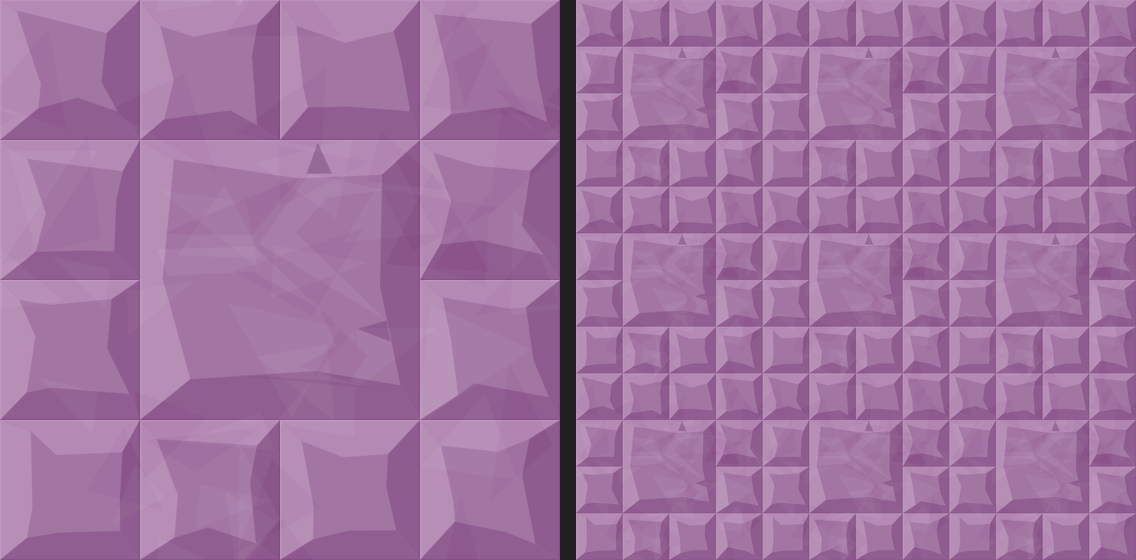
Left, the tile; right, the same tile 3 across and 3 down.
A WebGL 1 fragment shader for this pattern:

```glsl
precision highp float;
// Chiselled purple stone: a 4 by 4 grid of blocks whose middle four merge into one.
// Each block has a jagged raised face inside four lit or shaded bevels;
// translucent shards, wrapped around the canvas, chip the surface.
uniform vec2 u_resolution;

float hash(vec2 p) {
  return fract(sin(dot(p, vec2(12.71, 31.17)) + 2.3) * 4375.85);
}

vec2 hash2(vec2 p) {
  return vec2(hash(p), hash(p + 7.3));
}

// Signed distance to the line a-b, positive on its left
float edge(vec2 p, vec2 a, vec2 b) {
  vec2 e = normalize(b - a);
  return e.x * (p.y - a.y) - e.y * (p.x - a.x);
}

float triangle(vec2 p, vec2 a, vec2 b, vec2 c, float aa) {
  float s = sign(edge(c, a, b));
  float d = min(s * edge(p, a, b), min(s * edge(p, b, c), s * edge(p, c, a)));
  return smoothstep(-aa, aa, d);
}

// Convex quad, corners in either winding order
float quad(vec2 p, vec2 a, vec2 b, vec2 c, vec2 d, float aa) {
  float s = sign(edge(c, a, b));
  float inside = min(min(s * edge(p, a, b), s * edge(p, b, c)),
                     min(s * edge(p, c, d), s * edge(p, d, a)));
  return smoothstep(-aa, aa, inside);
}

// Face corner in the quadrant given by the signs s
vec2 faceCorner(vec2 s, vec2 cell, float big) {
  vec2 jitter = (hash2(cell * 1.7 + s * 0.31) - 0.5) * mix(0.26, 0.08, big);
  return s * (mix(0.66, 0.75, big) - 0.05 * s.x * s.y) + 0.03 + jitter;
}

// Coverage of the bevel on the side facing n
float bevel(vec2 p, vec2 n, vec2 cell, float big, float aa) {
  vec2 t = vec2(n.y, -n.x);
  vec2 q = vec2(dot(p, t), dot(p, n));
  vec2 l = faceCorner(n - t, cell, big);
  vec2 r = faceCorner(n + t, cell, big);
  l = vec2(dot(l, t), dot(l, n));
  r = vec2(dot(r, t), dot(r, n));
  vec2 h = hash2(cell * 2.3 + n * 0.47);
  float dent = mix(0.25 * h.y - 0.03, n.x < 0.0 ? -0.14 : 0.08, big);
  vec2 m = vec2((h.x - 0.5) * 0.6, 0.5 * (l.y + r.y) - dent);
  float d;
  if (q.x < l.x) d = edge(q, vec2(-1.0, 1.0), l);
  else if (q.x < m.x) d = edge(q, l, m);
  else if (q.x < r.x) d = edge(q, m, r);
  else d = edge(q, r, vec2(1.0));
  return smoothstep(-aa, aa, d);
}

// Light and dark facets carved into the large face
float largeFacets(vec2 p, float aa) {
  float light = quad(p, vec2(-0.88, 0.22), vec2(-0.18, 0.24), vec2(-0.2, 0.06), vec2(-0.8, 0.03), aa);
  light += triangle(p, vec2(-0.18, 0.24), vec2(0.29, -0.21), vec2(-0.2, 0.06), aa);
  light += quad(p, vec2(-0.15, 0.26), vec2(0.21, 0.76), vec2(0.34, 0.59), vec2(0.11, 0.34), aa);
  light += triangle(p, vec2(-0.15, 0.26), vec2(0.11, 0.34), vec2(0.76, -0.29), aa);
  light += triangle(p, vec2(0.21, 0.76), vec2(0.75, 0.64), vec2(0.34, 0.59), aa);
  float dark = triangle(p, vec2(-0.84, 0.33), vec2(0.16, 0.75), vec2(-0.2, 0.32), aa);
  dark += triangle(p, vec2(0.29, -0.21), vec2(0.62, -0.54), vec2(0.4, -0.47), aa);
  dark += quad(p, vec2(0.4, -0.47), vec2(0.62, -0.54), vec2(0.5, -0.73), vec2(0.14, -0.62), aa);
  dark += triangle(p, vec2(-0.41, -0.67), vec2(0.34, -0.72), vec2(0.79, -0.79), aa);
  return min(light, 1.0) - min(dark, 1.0);
}

void main() {
  vec2 uv = gl_FragCoord.xy / u_resolution;
  float px = 0.8 / min(u_resolution.x, u_resolution.y);

  // Block layout: local coordinates run from -1 to 1
  vec2 cell = floor(uv * 4.0);
  vec2 fromMiddle = abs(cell - 1.5);
  float big = step(max(fromMiddle.x, fromMiddle.y), 1.0);
  vec2 p = big > 0.5 ? (uv - 0.5) * 4.0 : fract(uv * 4.0) * 2.0 - 1.0;
  if (big > 0.5) cell = vec2(1.0);
  float scale = mix(8.0, 4.0, big);
  float aa = px * scale;

  // Raised face and its four bevels
  vec3 color = vec3(0.64, 0.46, 0.64);
  color = mix(color, vec3(0.705, 0.54, 0.71), bevel(p, vec2(0.0, 1.0), cell, big, aa));
  color = mix(color, vec3(0.715, 0.555, 0.715), bevel(p, vec2(-1.0, 0.0), cell, big, aa));
  color = mix(color, vec3(0.57, 0.37, 0.57), bevel(p, vec2(0.0, -1.0), cell, big, aa));
  color = mix(color, vec3(0.555, 0.36, 0.555), bevel(p, vec2(1.0, 0.0), cell, big, aa));

  // Facets and two broken notches of the large block
  if (big > 0.5) {
    color += vec3(0.018, 0.03, 0.022) * largeFacets(p, aa);
    color = mix(color, vec3(0.59, 0.41, 0.59), triangle(p, vec2(0.19, 0.76), vec2(0.27, 0.98), vec2(0.37, 0.76), aa));
    color = mix(color, vec3(0.56, 0.36, 0.56), triangle(p, vec2(0.55, -0.35), vec2(0.76, -0.29), vec2(0.79, -0.44), aa));
  }

  // Translucent shards crossing block borders
  for (int i = 0; i < 44; i++) {
    vec2 id = vec2(float(i), 3.7);
    vec2 q = fract(uv - hash2(id) + 0.5) - 0.5;
    vec3 angle = 6.283 * hash(id + 1.9) + vec3(0.0, 1.7, 3.6) + hash(id + 4.1);
    vec3 reach = 0.03 + 0.12 * vec3(hash(id + 2.2), hash(id + 5.6), hash(id + 8.4));
    vec3 x = reach * cos(angle), y = reach * sin(angle);
    float shard = triangle(q, vec2(x.x, y.x), vec2(x.y, y.y), vec2(x.z, y.z), px);
    color += vec3(0.012, 0.022, 0.014) * shard * (mod(float(i), 2.0) < 0.5 ? 1.0 : -1.0);
  }

  // Fine lit rims at top and left, shaded rims at bottom and right
  vec2 rim = 0.0022 * scale - vec2(1.0 + p.x, 1.0 - p.y);
  vec2 shade = 0.0022 * scale - vec2(1.0 - p.x, 1.0 + p.y);
  color += 0.04 * smoothstep(-aa, aa, max(rim.x, rim.y));
  color -= 0.04 * smoothstep(-aa, aa, max(shade.x, shade.y));
  gl_FragColor = vec4(color, 1.0);
}
```
